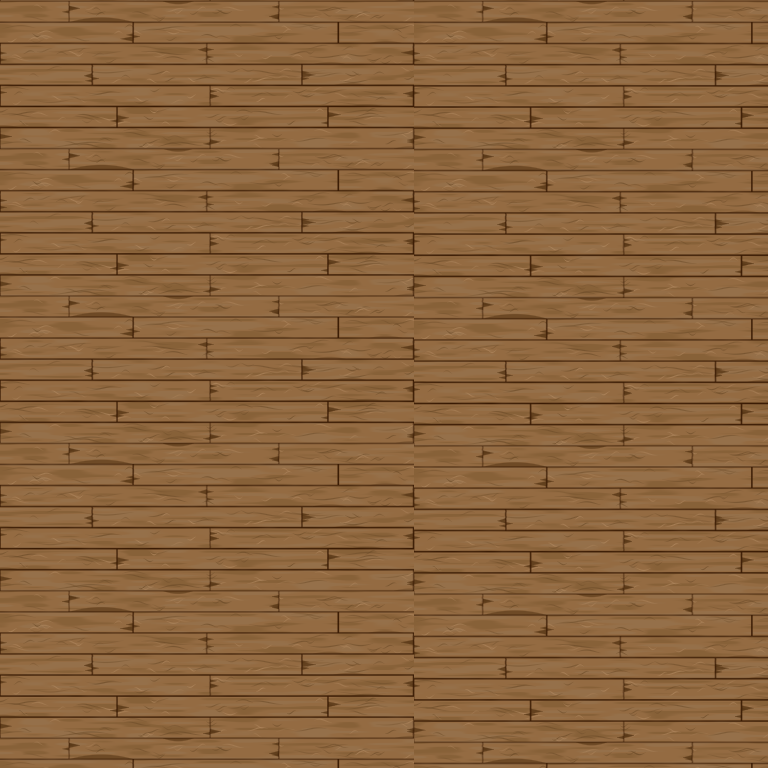
Write a three.js fragment shader that draws this texture.

```glsl
// Wooden plank floor: a block of seven board rows repeats across and down,
// with the second column drifting slightly. Seams, butt joints, splinters
// and grain strokes are distance masks seeded by row, so each block is alike.
#define TILE 0.5385       // block width
#define ROW 0.02742       // board height
#define DRIFT 0.0055      // extra row height per block across
#define TOP_GAP 0.0015    // offset of the first seam from the top
#define SEAM_HALF 0.0010  // half width of seams and joints
#define SOFT 0.0016       // edge softness
#define STROKES 34        // grain strokes per row
#define GRAIN_HALF 0.0007 // half width of a grain stroke

varying vec2 vUv;

const vec3 WOOD = vec3(0.58, 0.42, 0.26);
const vec3 WOOD_PALE = vec3(0.585, 0.44, 0.29);
const vec3 WOOD_DEEP = vec3(0.53, 0.38, 0.22);
const vec3 GRAIN = vec3(0.43, 0.30, 0.16);
const vec3 GLINT = vec3(0.69, 0.53, 0.37);
const vec3 SPLINTER = vec3(0.35, 0.22, 0.09);
const vec3 GAP = vec3(0.22, 0.10, 0.01);

float hash(vec2 p) {
  return fract(sin(dot(p, vec2(127.1, 311.7))) * 4375.85);
}

float noise(vec2 p) {
  vec2 i = floor(p), f = fract(p);
  f = f * f * (3.0 - 2.0 * f);
  return mix(mix(hash(i), hash(i + vec2(1.0, 0.0)), f.x),
             mix(hash(i + vec2(0.0, 1.0)), hash(i + vec2(1.0, 1.0)), f.x), f.y);
}

// Coverage of a line of half width w at distance d
float cover(float d, float w) {
  return clamp((w - d) / SOFT + 0.5, 0.0, 1.0);
}

// Two joint positions in block widths, then their darkness;
// the sign of the darkness gives the side of the main splinter
vec4 rowJoints(float row) {
  if (row < 0.5) return vec4(0.167, 0.674, 0.45, -0.5);
  if (row < 1.5) return vec4(0.322, 0.818, -0.8, 1.0);
  if (row < 2.5) return vec4(0.500, 0.0, -0.5, -0.8);
  if (row < 3.5) return vec4(0.223, 0.730, -0.7, 0.75);
  if (row < 4.5) return vec4(0.508, 0.0, 0.5, -0.9);
  if (row < 5.5) return vec4(0.283, 0.793, 0.85, 0.9);
  return vec4(0.508, 0.0, 0.45, 0.6);
}

// Thin, tapering, wavy grain; every third stroke is a pale glint
vec3 addGrain(vec3 col, vec2 p, float row) {
  for (int i = 0; i < STROKES; i++) {
    vec2 id = vec2(float(i) + 3.0, row * 7.0 + 1.0);
    bool pale = mod(float(i), 3.0) < 0.5;
    float shape = hash(id + 40.3);
    float halfLen = mix(0.006, pale ? 0.016 : 0.036, shape * shape);
    float t = (p.x - hash(id) * TILE) / halfLen;
    float bend = 0.08 * sin(t * 2.2 + shape * 40.0);
    float y = (mix(0.14, 0.88, hash(id + 17.7)) + bend) * ROW;
    float taper = max(1.0 - t * t, 0.0);
    float mask = cover(abs(p.y - y), GRAIN_HALF * taper) * sqrt(taper);
    col = mix(col, pale ? GLINT : GRAIN, mask * mix(0.35, 0.8, hash(id + 8.1)));
  }
  return col;
}

// Butt joint with one main splinter and two smaller ones
vec3 addJoint(vec3 col, vec2 p, float row, float pos, float dark) {
  float dx = fract(p.x / TILE - pos + 0.5) * TILE - 0.5 * TILE;
  float strength = abs(dark);
  float wear = strength > 0.95 ? 0.0 : 0.85;
  for (int i = 0; i < 3; i++) {
    vec2 id = vec2(float(i) + pos * 31.0, row + 5.0);
    bool isMain = i == 0;
    float side = isMain ? sign(dark) : sign(hash(id) - 0.5);
    float len = isMain ? mix(0.011, 0.018, hash(id + 2.3)) : 0.009;
    float t = dx * side / len;
    float halfH = (isMain ? 0.0034 : 0.0020) * (1.0 - t);
    float d = abs(p.y - mix(0.25, 0.8, hash(id + 9.4)) * ROW);
    float inside = step(0.0, t) * step(t, 1.0);
    col = mix(col, SPLINTER, cover(d, halfH) * inside * wear);
  }
  float wobble = (noise(vec2(p.y * 400.0, row + pos * 9.0)) - 0.5) * 0.0016;
  float line = cover(abs(dx + wobble * (1.0 - strength)), SEAM_HALF);
  return mix(col, GAP, line * strength);
}

// Flat dark hollow resting on a seam
float hollow(vec2 p, float x, float halfLen, float seamY, float height) {
  float t = (p.x - x) / halfLen;
  float rise = height * max(1.0 - t * t, 0.0);
  return cover(abs(p.y - seamY), rise) * step(abs(t), 1.0);
}

void main() {
  // Block, row and local position measured down from the row top
  float column = floor(vUv.x / TILE);
  float rowHeight = ROW * (1.0 + DRIFT * column);
  float level = (1.0 - vUv.y - TOP_GAP) / rowHeight;
  float row = mod(floor(level), 7.0);
  vec2 p = vec2(fract(vUv.x / TILE) * TILE, fract(level) * ROW);

  // Streaky wood tone
  float streak = noise(vec2(p.x * 22.0, p.y * 260.0 + row * 19.0));
  vec3 col = mix(WOOD, WOOD_PALE, smoothstep(0.55, 0.8, streak));
  col = mix(col, WOOD_DEEP, 1.0 - smoothstep(0.15, 0.38, streak));
  col = addGrain(col, p, row);

  // Hollows: one small per row, two broad ones in the first row
  float worn = 0.6 * hollow(p, hash(vec2(row, 4.2)) * TILE, 0.022, ROW, 0.003);
  if (row < 0.5) {
    worn = max(worn, hollow(p, 0.132, 0.042, ROW, 0.0062));
    worn = max(worn, hollow(p, 0.232, 0.020, 0.0, 0.0040));
  }
  col = mix(col, SPLINTER, worn * 0.65);

  vec4 joints = rowJoints(row);
  col = addJoint(col, p, row, joints.x, joints.z);
  col = addJoint(col, p, row, joints.y, joints.w);

  // Seams, darkest above the sixth row
  float seamId = p.y < 0.5 * ROW ? row : mod(row + 1.0, 7.0);
  float seamDark = 1.0 - 0.09 * abs(seamId - 5.0);
  seamDark *= 0.85 + 0.15 * noise(vec2(p.x * 60.0, seamId * 5.0));
  col = mix(col, GAP, cover(min(p.y, ROW - p.y), SEAM_HALF) * seamDark);

  gl_FragColor = vec4(col, 1.0);
}
```
